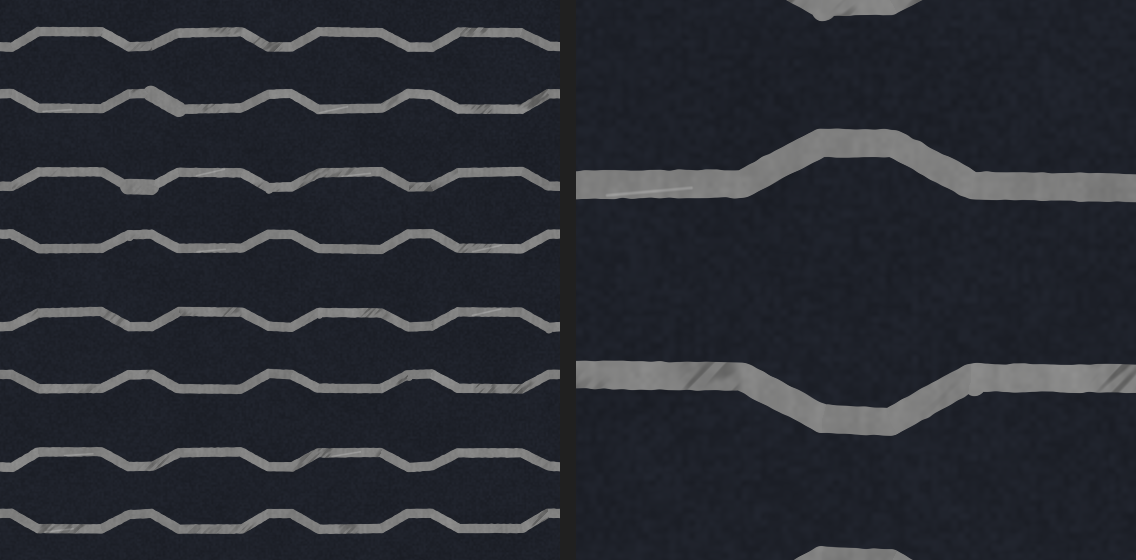
Left, the full canvas; right, a detail of the centre.
Write a WebGL 1 fragment shader that draws this pattern.

```glsl
precision highp float;

uniform vec2 u_resolution;

#define REPEATS 4.0
#define CELL_CENTER vec2(0.5, 0.497)
#define LINE_OFFSET 0.221
#define BEND_HEIGHT 0.052
#define WIDE_HALF 0.225
#define NARROW_HALF 0.417
#define LINE_RADIUS 0.0335
#define JITTER 0.012
#define WEAR 0.16
#define GROUND_COLOR vec3(0.116, 0.129, 0.162)
#define PAINT_COLOR vec3(0.512, 0.512, 0.510)

float hash(vec2 p) {
    vec3 q = fract(vec3(p.xyx) * 0.1031);
    q += dot(q, q.yzx + 33.33);
    return fract((q.x + q.y) * q.z);
}

// Value noise on the unit square, wrapping for whole frequencies.
float noise(vec2 uv, vec2 frequency) {
    vec2 p = uv * frequency;
    vec2 i = floor(p);
    vec2 f = p - i;
    f = f * f * (3.0 - 2.0 * f);
    vec2 a = mod(i, frequency);
    vec2 b = mod(i + 1.0, frequency);
    return mix(mix(hash(a), hash(vec2(b.x, a.y)), f.x),
               mix(hash(vec2(a.x, b.y)), hash(b), f.x), f.y);
}

float segmentDistance(vec2 p, vec2 a, vec2 b) {
    vec2 ab = b - a;
    float t = clamp(dot(p - a, ab) / dot(ab, ab), 0.0, 1.0);
    return length(p - a - ab * t);
}

// Random value of a line vertex, wrapping across the canvas.
float vertexHash(float index, float row, float seed) {
    return hash(vec2(mod(index, 4.0 * REPEATS) + 31.0 * seed, row + 17.0 * seed));
}

// Four bends per cell; odd rows are the upper, mirrored line.
vec2 vertex(float index, float row) {
    float column = floor(index / 4.0);
    float side = index - 4.0 * column - 1.5;
    float wide = step(abs(side), 1.0);
    float up = mod(row, 2.0) * 2.0 - 1.0;
    vec2 offset = vec2(sign(side) * mix(NARROW_HALF, WIDE_HALF, wide),
                       up * (LINE_OFFSET + BEND_HEIGHT * (2.0 * wide - 1.0)));
    vec2 wobble = vec2(vertexHash(index, row, 1.0), vertexHash(index, row, 2.0)) - 0.5;
    return vec2(column, floor(row * 0.5)) + CELL_CENTER + offset + wobble * JITTER;
}

// Signed distance to the line, and a random value of the nearest segment.
vec2 lineField(vec2 p, float row) {
    vec2 field = vec2(10.0, 0.0);
    float first = 4.0 * floor(p.x) - 1.0;
    for (int i = 0; i < 6; i++) {
        float index = first + float(i);
        vec2 a = vertex(index, row);
        vec2 b = vertex(index + 1.0, row);
        float thick = 0.022 * step(0.98, vertexHash(index, row, 3.0));
        float d = segmentDistance(p, a, b) - LINE_RADIUS - thick;
        // Rare drips at the joints
        float drip = step(0.94, vertexHash(index, row, 4.0));
        float blob = length(p - a - vec2(0.008, -0.014)) - 0.03;
        d = min(d, mix(10.0, blob, drip));
        if (d < field.x) field = vec2(d, vertexHash(index, row, 5.0));
    }
    return field;
}

// Thin pale scratch crossing some of the wide flats.
float scratch(vec2 p, float row, float pixel) {
    vec2 start = vertex(4.0 * floor(p.x) + 1.0, row);
    vec2 id = vec2(floor(p.x), row);
    float shift = hash(id + 41.0);
    vec2 a = start + vec2(0.2 * shift, -0.025);
    vec2 b = a + vec2(0.2, 0.055 * hash(id + 53.0));
    float line = 1.0 - smoothstep(0.0, 0.004 + pixel, segmentDistance(p, a, b));
    return line * step(0.75, hash(id + 67.0));
}

vec3 ground(vec2 uv) {
    float grain = noise(uv, vec2(256.0)) - 0.5;
    float weave = abs(noise(uv, vec2(170.0)) - 0.5) - 0.2;
    float mottling = noise(uv, vec2(18.0)) + 0.6 * noise(uv, vec2(47.0)) - 0.8;
    return GROUND_COLOR * (1.0 + 0.18 * grain + 0.16 * weave + 0.07 * mottling);
}

vec3 paint(vec2 uv, float segment) {
    float brush = noise(uv, vec2(230.0, 40.0)) - 0.5;
    float grain = noise(uv, vec2(300.0)) - 0.5;
    float cloud = noise(uv, vec2(40.0)) - 0.5;
    float tone = 0.045 * (segment - 0.5) + 0.035 * brush + 0.025 * grain + 0.035 * cloud;
    // Dark leaning streaks gathered in patches of the worn segments
    float patches = smoothstep(0.52, 0.76, noise(uv, vec2(29.0, 23.0)));
    float streak = smoothstep(0.4, 0.8, noise(vec2(uv.x - uv.y, uv.y), vec2(190.0, 60.0)));
    float worn = smoothstep(0.35, 0.7, segment);
    return PAINT_COLOR + tone - WEAR * patches * worn * (0.2 + 0.8 * streak);
}

void main() {
    vec2 uv = gl_FragCoord.xy / u_resolution;
    vec2 p = uv * REPEATS;
    float pixel = REPEATS / min(u_resolution.x, u_resolution.y);
    float row = 2.0 * floor(p.y) + step(CELL_CENTER.y, fract(p.y));

    vec2 field = lineField(p, row);
    float rough = 0.004 * (noise(uv, vec2(180.0)) - 0.5);
    float cover = 1.0 - smoothstep(-0.6 * pixel, 0.6 * pixel, field.x + rough);
    vec3 stroke = paint(uv, field.y) + 0.1 * scratch(p, row, pixel);
    gl_FragColor = vec4(mix(ground(uv), stroke, cover), 1.0);
}
```
